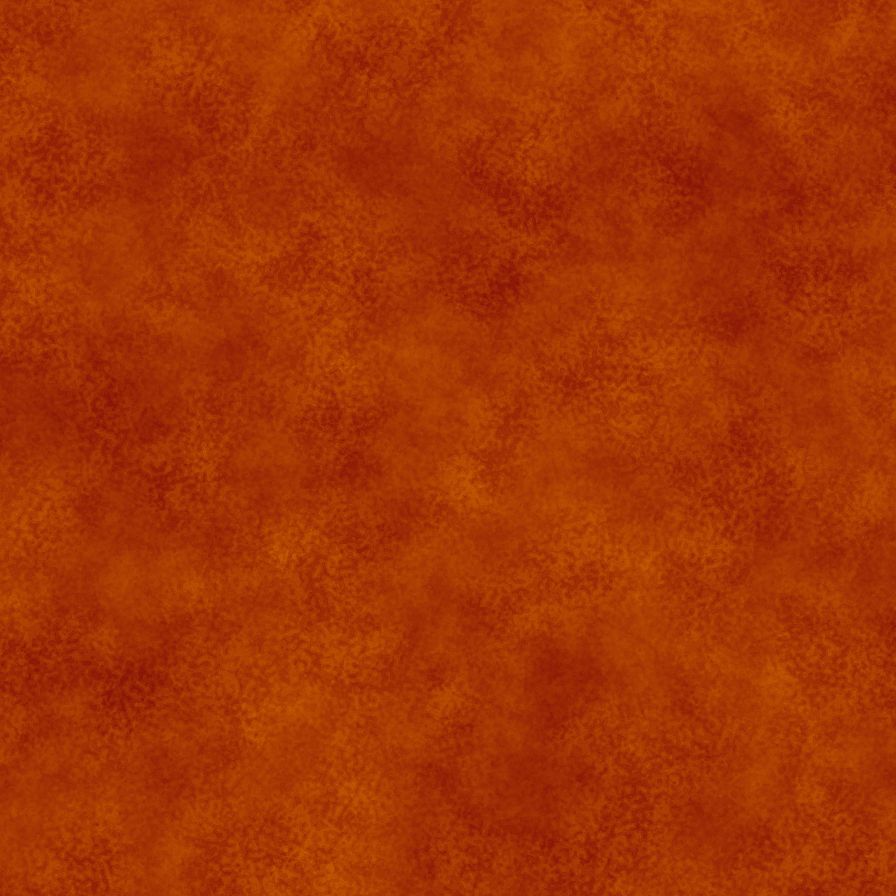
This texture is drawn by a Shadertoy shader. Its source:

```glsl
#define DARK_RUST vec3(0.553, 0.105, 0.024)
#define LIGHT_ORANGE vec3(0.738, 0.310, 0.008)
#define BLOTCH_FREQ 4.4
#define OCTAVES 6
#define GAIN 0.84
#define CONTRAST 0.37
#define BALANCE 0.495
#define GRAIN_FREQ 215.0
#define GRAIN_SPREAD 0.022
#define SPECK_STRENGTH 0.17
#define TONE_STEPS 8.0
#define STEP_MIX 0.4

// Random unit gradient for a lattice point
vec2 gradientAt(ivec2 cell) {
    uint h = uint(cell.x) * 1597334677u ^ uint(cell.y) * 3812015801u;
    h = (h ^ (h >> 16)) * 2146121005u;
    h = (h ^ (h >> 15)) * 2221713035u;
    h ^= h >> 16;
    float angle = float(h & 65535u) * (6.28318 / 65536.0);
    return vec2(cos(angle), sin(angle));
}

float gradientNoise(vec2 p) {
    ivec2 cell = ivec2(floor(p));
    vec2 f = fract(p);
    vec2 w = f * f * f * (f * (f * 6.0 - 15.0) + 10.0);
    float a = dot(gradientAt(cell), f);
    float b = dot(gradientAt(cell + ivec2(1, 0)), f - vec2(1.0, 0.0));
    float c = dot(gradientAt(cell + ivec2(0, 1)), f - vec2(0.0, 1.0));
    float d = dot(gradientAt(cell + ivec2(1, 1)), f - vec2(1.0, 1.0));
    return mix(mix(a, b, w.x), mix(c, d, w.x), w.y);
}

// Cloudy blotches, each octave rotated to hide the lattice
float blotches(vec2 p) {
    const mat2 turn = mat2(0.8, 0.6, -0.6, 0.8);
    float sum = 0.0;
    float amplitude = 1.0;
    for (int i = 0; i < OCTAVES; i++) {
        sum += amplitude * gradientNoise(p);
        p = turn * p * 2.03 + vec2(17.3, 41.7);
        amplitude *= GAIN;
    }
    return sum;
}

// Fine displacement that breaks blotch edges into ragged bits
vec2 grainOffset(vec2 q) {
    vec2 offset = vec2(gradientNoise(q + 7.4), gradientNoise(q + 913.6));
    return offset * GRAIN_SPREAD;
}

// Crisp dark (-1) and light (+1) specks gathered in clusters
float specks(vec2 uv) {
    float cluster = 0.7 * gradientNoise(uv * 26.0 + 3.7)
                  + 0.5 * gradientNoise(uv * 62.0 + 71.9);
    float n = cluster + 1.15 * gradientNoise(uv * 150.0 + 131.3);
    return smoothstep(0.17, 0.28, n) - smoothstep(0.17, 0.28, -n);
}

// Soft-edged tonal plateaus
float plateaus(float tone) {
    float level = tone * TONE_STEPS;
    return (floor(level) + smoothstep(0.3, 0.7, fract(level))) / TONE_STEPS;
}

void mainImage(out vec4 fragColor, in vec2 fragCoord) {
    const mat2 tilt = mat2(0.88, 0.47, -0.47, 0.88);
    vec2 uv = fragCoord / iResolution.y;
    vec2 tilted = tilt * uv;

    // Some regions are rough, others nearly smooth
    float roughness = mix(0.5, 1.4, smoothstep(-0.4, 0.4, gradientNoise(uv * 9.0 + 57.2)));
    vec2 p = uv + roughness * grainOffset(tilted * GRAIN_FREQ);

    float tone = BALANCE + CONTRAST * blotches(p * vec2(0.9, 1.0) * BLOTCH_FREQ + 23.1);
    tone = mix(tone, plateaus(tone), STEP_MIX);
    tone += SPECK_STRENGTH * roughness * specks(tilted);

    vec3 color = mix(DARK_RUST, LIGHT_ORANGE, clamp(tone, -0.1, 1.15));
    fragColor = vec4(color, 1.0);
}
```
